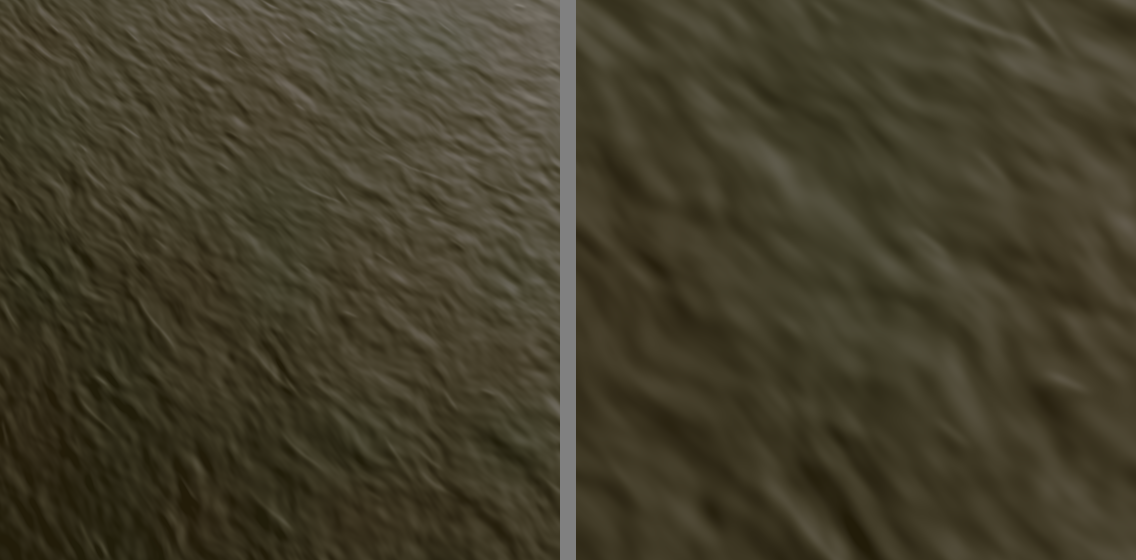
Left, the full canvas; right, a detail of the centre.
A Shadertoy shader for this texture:

```glsl
// Murky brown river water with slanting wind ripples, paler toward the upper right.

const vec3 DEEP_WATER = vec3(0.18, 0.16, 0.09);
const vec3 PALE_WATER = vec3(0.40, 0.38, 0.33);
const vec3 GREEN_TINT = vec3(-0.007, 0.003, 0.002);
const vec2 CREST_CELL = vec2(0.13, 0.06);

float hash(vec2 p) {
    return fract(sin(dot(p, vec2(127.1, 311.7))) * 43758.5453);
}

float noise(vec2 p) {
    vec2 i = floor(p);
    vec2 f = fract(p);
    f = f * f * (3.0 - 2.0 * f);
    float low = mix(hash(i), hash(i + vec2(1.0, 0.0)), f.x);
    float high = mix(hash(i + vec2(0.0, 1.0)), hash(i + vec2(1.0, 1.0)), f.x);
    return mix(low, high, f.y);
}

// Ripple coordinates: x runs along the crests, y across them.
vec2 rippleSpace(vec2 p) {
    float angle = -0.71 + 0.26 * (p.x + p.y);
    vec2 along = vec2(cos(angle), sin(angle));
    vec2 q = vec2(dot(p, along), dot(p, vec2(-along.y, along.x)));
    return q * (1.0 + 0.25 * p.y);
}

// Stretched noise in several sizes, bent by a slow wobble.
float waveHeight(vec2 q) {
    vec2 bend = vec2(noise(q * 14.0 + 3.0), noise(q * 17.0 + 41.0)) - 0.5;
    q += bend * vec2(0.02, 0.016);
    float height = 0.0;
    float amplitude = 1.0;
    vec2 frequency = vec2(12.0, 34.0);
    for (int i = 0; i < 4; i++) {
        height += amplitude * noise(q * frequency + float(i) * 17.3);
        q.x += 0.15 * q.y;
        frequency *= 1.7;
        amplitude *= 0.7;
    }
    return height;
}

// Slope across the crests, which catches the sky light.
float relief(vec2 q, float stepSize) {
    vec2 offset = vec2(0.15, 1.0) * stepSize;
    return waveHeight(q - offset) - waveHeight(q + offset);
}

float bump(float d, float width) {
    return exp(-d * d / (width * width));
}

// One tapered, bent crest: a thin bright line with a soft dark trough.
float crest(vec2 q, float halfLength, float tilt, float phase) {
    float taper = 1.0 - smoothstep(0.2, 1.0, abs(q.x) / halfLength);
    float d = q.y - tilt * q.x - 0.003 * sin(q.x * 45.0 + phase);
    return taper * (bump(d, 0.0030) - 0.6 * bump(d + 0.008, 0.006));
}

// Crests scattered over a jittered grid, most of them short and faint.
float crests(vec2 q) {
    vec2 home = floor(q / CREST_CELL);
    float total = 0.0;
    for (int y = -1; y <= 1; y++) {
        for (int x = -1; x <= 1; x++) {
            vec2 cell = home + vec2(x, y);
            vec2 jitter = vec2(hash(cell + 5.2), hash(cell + 19.7));
            vec2 center = (cell + jitter) * CREST_CELL;
            float size = hash(cell + 33.1);
            float halfLength = mix(0.018, 0.085, size * size * size);
            float tilt = 0.35 * (hash(cell + 47.9) - 0.5);
            float strength = smoothstep(0.2, 1.0, hash(cell + 61.3));
            total += strength * crest(q - center, halfLength, tilt, 6.28 * size);
        }
    }
    return total;
}

// Straight ramp from deep to pale, with blue held back in the middle.
vec3 waterColor(float t) {
    vec3 color = mix(DEEP_WATER, PALE_WATER, t);
    color.b -= 0.07 * max(t * (1.0 - t), 0.0);
    return color;
}

void mainImage(out vec4 fragColor, in vec2 fragCoord) {
    vec2 p = fragCoord / iResolution.xy - 0.5;
    vec2 q = rippleSpace(p);

    // Broad light across the surface
    float slope = dot(p, vec2(0.50, 0.75));
    float tone = 0.36 + slope + 0.3 * slope * slope;
    tone += 0.14 * (noise(p * 6.0 + 12.0) - 0.5);

    // Ripples, calmer in some patches
    float liveliness = mix(0.7, 1.3, noise(p * 6.0 + 70.0));
    tone += 0.50 * liveliness * relief(q, 0.0055);
    tone += 0.16 * (noise(q * vec2(48.0, 105.0) + 90.0) - 0.5);
    tone += 0.36 * crests(q);

    // Green and brown patches
    float patches = 2.0 * noise(p * 7.0 + 28.0) - 1.0;
    vec3 color = waterColor(max(tone, -0.22)) + GREEN_TINT * patches;
    fragColor = vec4(color, 1.0);
}
```
